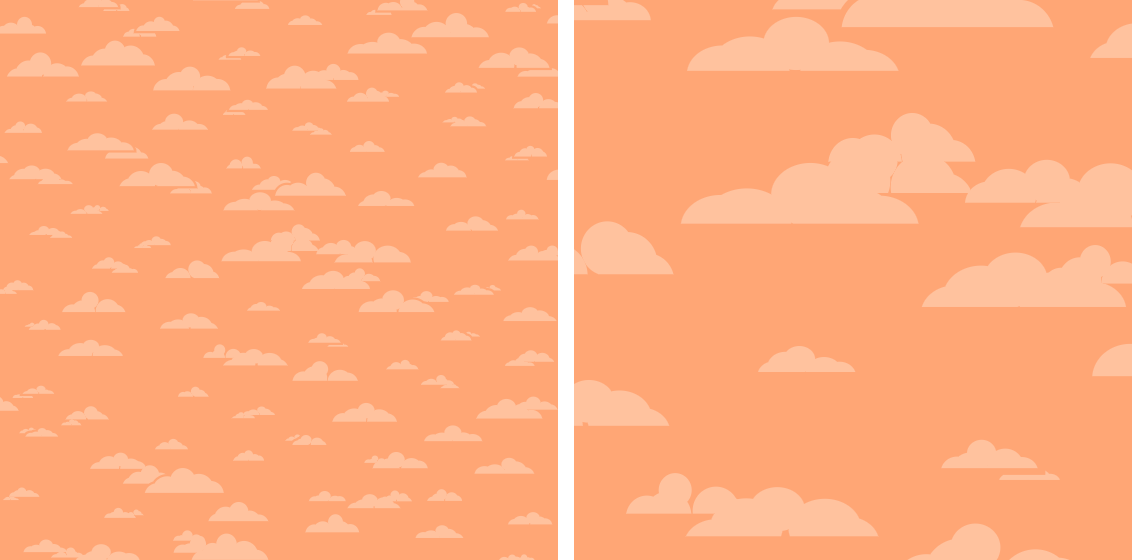
Left: the whole. Right: its middle third, enlarged.
A WebGL 1 fragment shader for this pattern:

```glsl
precision highp float;
// Flat pale clouds scattered over a warm peach sky.
// Each cell of a column-staggered grid holds one jittered cloud: circles cut by
// a level base, often with a smaller companion merged in or split off by a gap.

uniform vec2 u_resolution;

const vec3 SKY = vec3(1.0, 0.65, 0.46);
const vec3 CLOUD = vec3(1.0, 0.76, 0.62);
const vec2 GRID = vec2(8.0, 11.0);   // cells per canvas height
const float GAP = 0.004;             // sky visible between split clouds

float hash(vec2 cell, float salt) {
  return fract(sin(dot(cell, vec2(127.1, 311.7)) + salt * 74.7) * 43758.545);
}

float hashRange(vec2 cell, float salt, float low, float high) {
  return mix(low, high, hash(cell, salt));
}

float circle(vec2 p, vec2 center, float radius) {
  return length(p - center) - radius;
}

// Signed distance to a cloud of the given width, its base centred on the origin.
float cloud(vec2 p, float width, vec2 cell, float salt) {
  float flatness = hashRange(cell, salt, 0.78, 1.08);
  vec2 q = p / (width * vec2(1.0, flatness));
  float peakX = hashRange(cell, salt + 1.0, -0.11, 0.11);
  float peakR = hashRange(cell, salt + 2.0, 0.13, 0.17);
  float d = circle(q, vec2(peakX, 0.32 - peakR), peakR);

  // Shoulders and pointed ends on both sides of the peak.
  for (int i = 0; i < 2; i++) {
    float side = float(i) * 2.0 - 1.0;
    float shoulderX = hashRange(cell, salt + 3.0 + side, 0.16, 0.23);
    float shoulderY = hashRange(cell, salt + 6.0 + side, -0.02, 0.07);
    float endY = hashRange(cell, salt + 9.0 + side, -0.06, -0.01);
    d = min(d, circle(q, vec2(side * shoulderX, shoulderY), 0.19));
    d = min(d, circle(q, vec2(side * 0.34, endY), 0.17));
  }
  return max(d, -q.y) * width * flatness;
}

// Cloud with an optional companion stepped above or below its base.
float cloudGroup(vec2 p, vec2 cell) {
  float size = hash(cell, 20.0);
  float width = mix(0.053, 0.14, size * sqrt(size));
  float body = cloud(p, width, cell, 30.0);
  if (hash(cell, 21.0) > 0.6) return body;

  float side = hash(cell, 22.0) < 0.5 ? -1.0 : 1.0;
  float rise = hash(cell, 23.0) < 0.5 ? -1.0 : 1.0;
  vec2 offset = width * vec2(side * hashRange(cell, 24.0, 0.36, 0.5),
                             rise * hashRange(cell, 25.0, 0.08, 0.14));
  float companionWidth = width * hashRange(cell, 26.0, 0.45, 0.75);
  float companion = cloud(p - offset, companionWidth, cell, 50.0);
  if (hash(cell, 27.0) < 0.35) companion = max(companion, GAP - body);
  return min(body, companion);
}

// Distance to the nearest cloud among the surrounding cells.
float cloudField(vec2 p) {
  vec2 g = p * GRID;
  float d = 1.0;
  for (int i = -1; i <= 1; i++) {
    float column = floor(g.x) + float(i);
    float stagger = 0.5 * mod(column, 2.0);
    for (int j = -1; j <= 1; j++) {
      vec2 cell = vec2(column, floor(g.y - stagger) + float(j));
      vec2 jitter = vec2(hashRange(cell, 1.0, 0.2, 0.8),
                         hashRange(cell, 2.0, 0.15, 0.55));
      vec2 base = (cell + vec2(0.0, stagger) + jitter) / GRID;
      d = min(d, cloudGroup(p - base, cell));
    }
  }
  return d;
}

void main() {
  float pixel = 1.0 / u_resolution.y;
  vec2 p = gl_FragCoord.xy * pixel;
  float coverage = clamp(0.5 - cloudField(p) / pixel, 0.0, 1.0);
  gl_FragColor = vec4(mix(SKY, CLOUD, coverage), 1.0);
}
```
